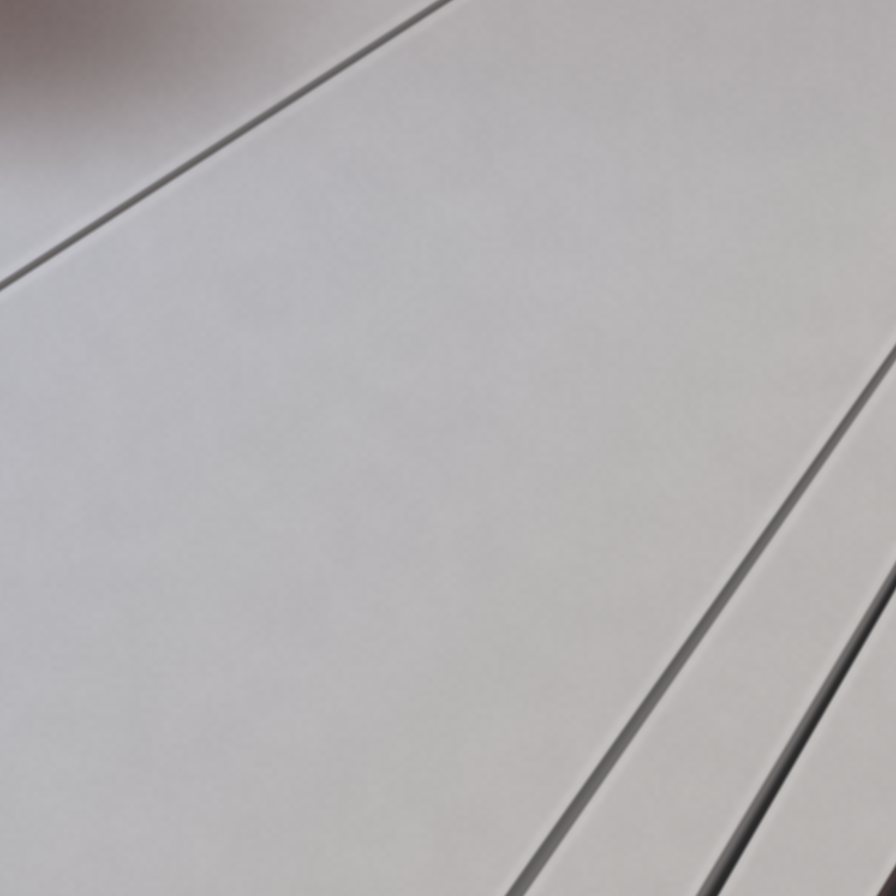
Reproduce this texture procedurally as a Shadertoy shader.

```glsl
// Pale satin panel with thin diagonal grooves and a shaded upper left corner.

const vec3 PANEL_COOL = vec3(0.715, 0.717, 0.740);
const vec3 PANEL_WARM = vec3(0.722, 0.708, 0.702);
const vec3 PANEL_TOP = vec3(0.690, 0.672, 0.678);
const vec3 CORNER_SHADE = vec3(0.43, 0.375, 0.37);
const vec3 GROOVE_GREY = vec3(0.37, 0.36, 0.36);
const vec3 GROOVE_SOFT = vec3(0.43, 0.415, 0.415);
const vec3 GROOVE_DARK = vec3(0.17, 0.165, 0.17);
const vec3 GROOVE_BROWN = vec3(0.27, 0.22, 0.22);
const float EDGE_SOFTNESS = 0.0028;
const float RIM_LIGHT = 0.035;
const float RIM_WIDTH = 0.006;
const float GRAIN = 0.012;
const float MOTTLE = 0.012;

float hash(vec2 p) {
    return fract(sin(dot(p, vec2(127.1, 311.7))) * 43758.5453);
}

float noise(vec2 p) {
    vec2 i = floor(p), f = fract(p);
    f = f * f * (3.0 - 2.0 * f);
    return mix(mix(hash(i), hash(i + vec2(1, 0)), f.x),
               mix(hash(i + vec2(0, 1)), hash(i + vec2(1, 1)), f.x), f.y);
}

// Broad illumination: cool left, warm lower right, dim top and corner.
vec3 panel(vec2 p) {
    float warmth = smoothstep(0.1, 1.1, p.x * 0.75 + (1.0 - p.y) * 0.55);
    vec3 col = mix(PANEL_COOL, PANEL_WARM, warmth);
    col = mix(col, PANEL_TOP, smoothstep(0.70, 1.05, p.y));
    float reach = length(vec2(p.x / 0.46, (1.0 - p.y) / 0.25));
    float shade = 1.0 - smoothstep(0.0, 1.0, reach);
    return mix(col, CORNER_SHADE, 0.9 * shade);
}

// A groove from a (lower) to b (upper); half width tapers between its ends.
// The left wall and right wall can have different colours.
vec3 groove(vec3 col, vec2 p, vec2 a, vec2 b, vec2 halfWidth,
            vec3 leftWall, vec3 rightWall) {
    vec2 dir = normalize(b - a);
    float along = dot(p - a, dir) / length(b - a);
    float side = dot(p - a, vec2(dir.y, -dir.x));
    float w = mix(halfWidth.x, halfWidth.y, clamp(along, 0.0, 1.0));
    float d = abs(side) - w;
    float soft = max(EDGE_SOFTNESS, 0.7 / iResolution.y);
    float rim = (d - RIM_WIDTH) / RIM_WIDTH;
    col += RIM_LIGHT * exp(-rim * rim);
    vec3 wall = mix(leftWall, rightWall, smoothstep(-0.6 * w, 0.5 * w, side));
    return mix(col, wall, 1.0 - smoothstep(-soft, soft, d));
}

void mainImage(out vec4 fragColor, in vec2 fragCoord) {
    vec2 p = fragCoord / iResolution.xy;
    vec3 col = panel(p);

    // Surface mottling and fine grain
    col += MOTTLE * (noise(p * 26.0) - 0.5);
    col += GRAIN * (noise(p * 150.0) - 0.5);

    // Grooves, from upper left to lower right
    col = groove(col, p, vec2(0.0, 0.680), vec2(0.497, 1.0),
                 vec2(0.0042, 0.0042), GROOVE_SOFT, GROOVE_GREY);
    col = groove(col, p, vec2(0.574, 0.0), vec2(1.0, 0.607),
                 vec2(0.0085, 0.0050), GROOVE_GREY, GROOVE_SOFT);
    col = groove(col, p, vec2(0.789, 0.0), vec2(1.0, 0.358),
                 vec2(0.0105, 0.0075), GROOVE_SOFT, GROOVE_DARK);
    col = groove(col, p, vec2(0.990, 0.0), vec2(1.012, 0.036),
                 vec2(0.0095, 0.0095), GROOVE_BROWN, GROOVE_DARK);

    fragColor = vec4(clamp(col, 0.0, 1.0), 1.0);
}
```
